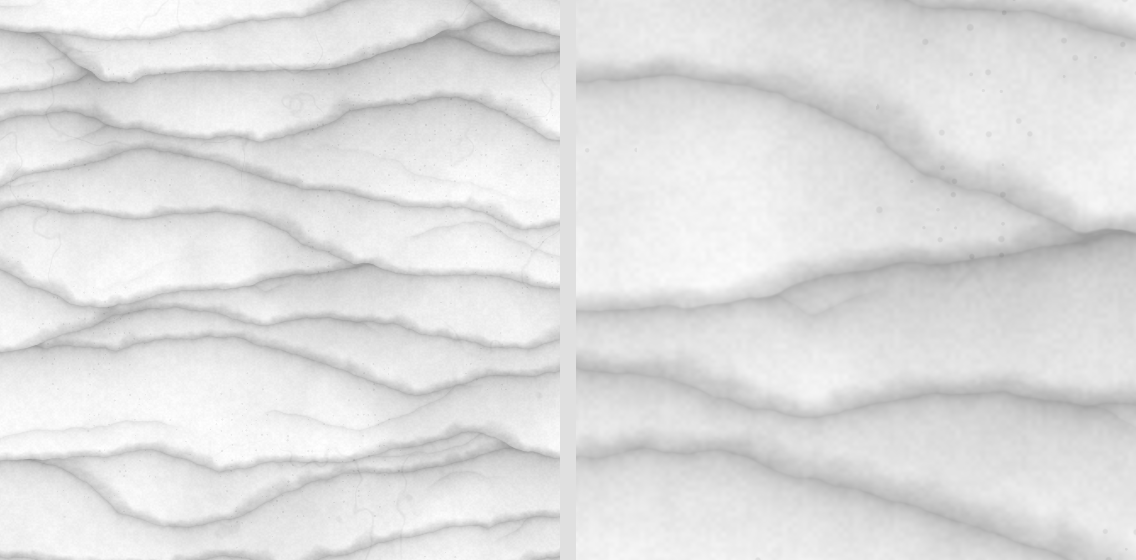
Left, the full canvas; right, a detail of the centre.
Write a three.js fragment shader that draws this texture.

```glsl
// Pale layered stone: overlapping white slabs with ragged, sloping lower edges.
// Slabs are painted from the lowest to the highest; each has a grey bevelled lip,
// casts a soft shadow on those beneath, and carries ledges, cracks, pits and grain.

varying vec2 vUv;

const int SLAB_COUNT = 18;
const float SLAB_SPACING = 0.088;
const float LOWEST_SLAB = -0.22;
const float STONE_WHITE = 0.988;

float hash(vec2 p) {
  return fract(sin(dot(p, vec2(127.1, 311.7))) * 43758.545);
}

// Noise along a line, between linear and smooth so that bends stay angular
float lineNoise(float x, float seed) {
  float cell = floor(x);
  float f = x - cell;
  float blend = mix(f, f * f * (3.0 - 2.0 * f), 0.5);
  return mix(hash(vec2(cell, seed)), hash(vec2(cell + 1.0, seed)), blend);
}

float noise(vec2 p) {
  vec2 cell = floor(p);
  vec2 f = p - cell;
  f = f * f * (3.0 - 2.0 * f);
  float low = mix(hash(cell), hash(cell + vec2(1.0, 0.0)), f.x);
  float high = mix(hash(cell + vec2(0.0, 1.0)), hash(cell + 1.0), f.x);
  return mix(low, high, f.y);
}

float fbm(vec2 p) {
  float sum = 0.0;
  float weight = 0.5;
  for (int i = 0; i < 4; i++) {
    sum += weight * noise(p);
    p = mat2(1.6, 1.2, -1.2, 1.6) * p + 7.3;
    weight *= 0.5;
  }
  return sum / 0.9375;
}

// Height of a slab's lower edge: broad slopes plus ever finer chips
float slabEdge(float x, float seed) {
  float broad = lineNoise(x * 3.1 + seed * 0.37, seed) - 0.5;
  float bends = lineNoise(x * 9.0 + seed * 0.61, seed + 31.0) - 0.5;
  float chips = lineNoise(x * 24.0, seed + 57.0) - 0.5;
  float nicks = lineNoise(x * 80.0, seed + 83.0) - 0.5;
  return 0.19 * broad + 0.034 * bends + 0.009 * chips + 0.0025 * nicks;
}

// Darkness below an edge: a tight contact line and a wide soft shadow
float shadowBelow(float d, float strength) {
  float below = min(d, 0.0);
  return 0.125 * strength * exp(below / 0.045) + 0.11 * exp(below / 0.006);
}

// Darkness of the bevelled lip just above an edge
float lipShade(float d, float width, float streak) {
  float above = max(d, 0.0);
  float bevel = 1.0 - smoothstep(0.2, 1.15, above / width);
  return bevel * (0.085 + 0.07 * streak) + 0.10 * exp(-above / 0.0035);
}

// Thin broken step that runs for a short way across a slab's face
float ledgeShade(float x, float d, float seed) {
  float height = 0.025 + 0.07 * lineNoise(x * 6.0, seed + 101.0)
               + 0.010 * lineNoise(x * 31.0, seed + 131.0);
  float present = smoothstep(0.52, 0.72, lineNoise(x * 5.0, seed + 151.0));
  float step = d - height;
  float below = exp(min(step, 0.0) / 0.009) * smoothstep(0.001, -0.001, step);
  float rim = exp(-max(step, 0.0) / 0.0025) * smoothstep(-0.001, 0.001, step);
  return present * (0.075 * below + 0.07 * rim);
}

// Small round pits, one candidate per grid cell
float pits(vec2 p, float density) {
  vec2 cell = floor(p);
  vec2 centre = 0.3 + 0.4 * vec2(hash(cell + 3.7), hash(cell + 9.1));
  float radius = mix(0.12, 0.3, hash(cell + 5.3));
  float spot = 1.0 - smoothstep(radius * 0.5, radius, length(p - cell - centre));
  return spot * step(1.0 - density, hash(cell + 1.9));
}

// Hairline cracks along a noise contour
float cracks(vec2 p) {
  float line = 1.0 - smoothstep(0.0, 0.012, abs(fbm(p * 6.0) - 0.5));
  return line * smoothstep(0.5, 0.7, noise(p * 7.0 + 40.0));
}

void main() {
  vec2 p = vUv;
  vec2 ragged = vec2(fbm(p * 38.0), fbm(p * 38.0 + 19.0)) - 0.5;
  vec2 q = p + 0.007 * ragged;
  float streak = fbm(p * vec2(65.0, 130.0));
  float tone = STONE_WHITE;

  // Stack the slabs, each shading and then covering the ones before it
  for (int i = 0; i < SLAB_COUNT; i++) {
    float seed = float(i) + 4.0;
    float edge = slabEdge(q.x, seed);
    float slope = (slabEdge(q.x + 0.012, seed) - slabEdge(q.x - 0.012, seed)) / 0.024;
    float d = (q.y - LOWEST_SLAB - float(i) * SLAB_SPACING - edge) / sqrt(1.0 + slope * slope);
    float width = 0.011 + 0.019 * smoothstep(0.1, 0.65, abs(slope)) + 0.005 * streak;
    float face = STONE_WHITE - lipShade(d, width, streak) - ledgeShade(q.x, d, seed);
    float shaded = tone * (1.0 - shadowBelow(d, mix(0.65, 1.2, hash(vec2(seed, 2.0)))));
    tone = mix(shaded, face, smoothstep(-0.0012, 0.0012, d));
  }

  // Weathering of the surface
  float patches = fbm(p * 5.0 + 12.0);
  tone -= 0.055 * smoothstep(0.35, 0.75, patches);
  tone -= 0.035 * cracks(p);
  tone -= 0.055 * pits(p * 110.0, 0.16 * smoothstep(0.4, 0.75, noise(p * 9.0)));
  tone += 0.035 * (fbm(p * 90.0) - 0.5) + 0.028 * (noise(p * 330.0) - 0.5);
  gl_FragColor = vec4(vec3(clamp(tone, 0.62, 0.995)), 1.0);
}
```
